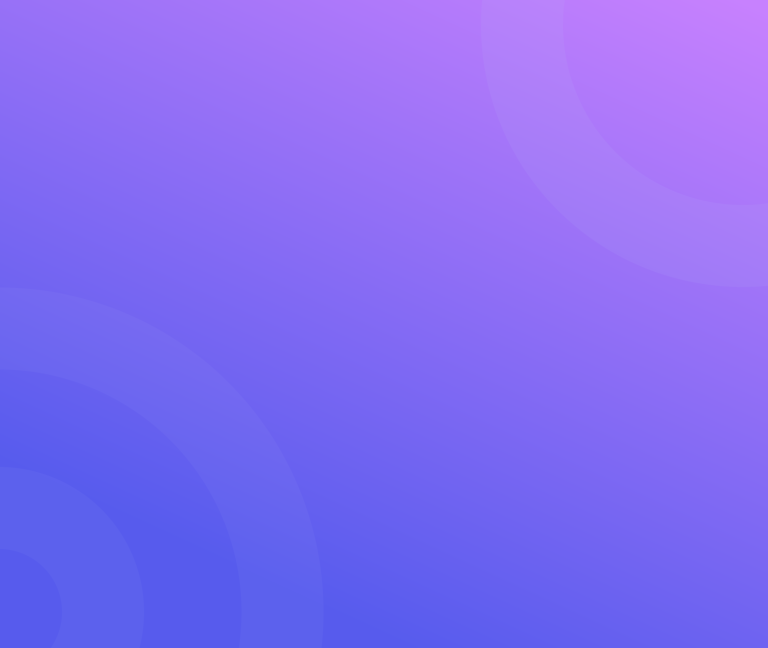
Write a Shadertoy shader that draws this background.

```glsl
// A violet to indigo diagonal gradient with faint concentric rings in two corners.
// The gradient is a projection onto a tilted axis; each ring is the distance
// to a circle, thickened and blended as a thin veil. Units: canvas height = 1.
#define INDIGO vec3(0.340, 0.358, 0.930)
#define ORCHID vec3(0.780, 0.505, 0.995)
#define VEIL vec3(0.720, 0.760, 0.950)
#define UPPER_OPACITY 0.09
#define LOWER_OPACITY 0.055
#define GRADIENT_AXIS vec2(0.418, 0.9085)
#define GRADIENT_SPAN vec2(0.264, 1.385)
#define RING_HALF_WIDTH 0.0633
#define UPPER_RING_RADIUS 0.341
#define LOWER_RING_RADIUS 0.1605
#define LOWER_RING_STEP 0.277

// Soft-edged coverage of a ring around the origin.
float ringCoverage(vec2 p, float radius) {
    float edge = abs(length(p) - radius) - RING_HALF_WIDTH;
    float pixel = 1.0 / iResolution.y;
    return 1.0 - smoothstep(-0.75 * pixel, 0.75 * pixel, edge);
}

// Linear blend along the tilted axis, flat beyond both ends.
vec3 diagonalGradient(vec2 p) {
    float along = dot(p, GRADIENT_AXIS);
    float t = (along - GRADIENT_SPAN.x) / (GRADIENT_SPAN.y - GRADIENT_SPAN.x);
    return mix(INDIGO, ORCHID, clamp(t, 0.0, 1.0));
}

void mainImage(out vec4 fragColor, in vec2 fragCoord) {
    vec2 p = fragCoord / iResolution.y;
    vec2 topRight = vec2(iResolution.x / iResolution.y, 1.0);
    vec2 upperCenter = topRight - vec2(0.0386);
    vec2 lowerCenter = vec2(-0.0015, 0.0556);
    vec3 color = diagonalGradient(p);

    // Upper corner: one broad ring.
    float upper = ringCoverage(p - upperCenter, UPPER_RING_RADIUS);
    color = mix(color, VEIL, upper * UPPER_OPACITY);

    // Lower corner: evenly spaced concentric rings.
    for (int i = 0; i < 2; i++) {
        float radius = LOWER_RING_RADIUS + float(i) * LOWER_RING_STEP;
        float lower = ringCoverage(p - lowerCenter, radius);
        color = mix(color, VEIL, lower * LOWER_OPACITY);
    }

    fragColor = vec4(color, 1.0);
}
```
